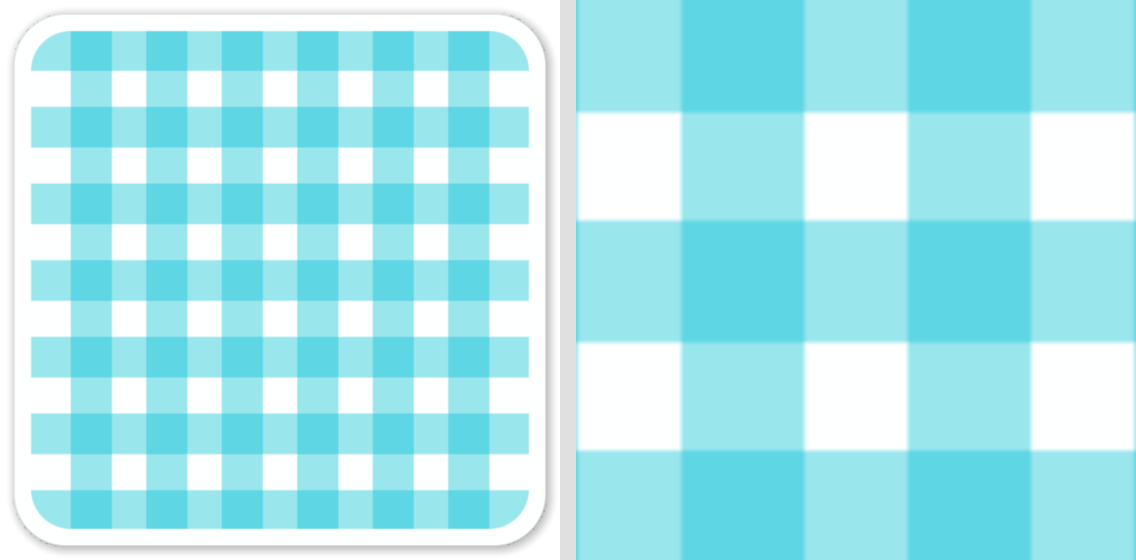
Left, the full canvas; right, a detail of the centre.
Write a Shadertoy shader that draws this pattern.

```glsl
// Aqua gingham on a white rounded card with a soft drop shadow.
// Six upright and seven level translucent bands darken where they cross;
// rounded-box distances clip the cloth, and gradient noise frays the card corners.

float roundedBox(vec2 p, float halfSize, float radius) {
    vec2 q = abs(p) - halfSize + radius;
    return length(max(q, 0.0)) + min(max(q.x, q.y), 0.0) - radius;
}

float fill(float dist, float soft) {
    return 1.0 - smoothstep(-soft, soft, dist);
}

// Distance to the nearest of a limited row of evenly spaced bands
float bands(float x, float middle, float period, float halfWidth, float first, float last) {
    float index = clamp(round((x - middle) / period), first, last);
    return abs(x - middle - index * period) - halfWidth;
}

vec2 gradientAt(vec2 cell) {
    float angle = 6.2832 * fract(sin(dot(cell, vec2(127.1, 311.7))) * 43758.5);
    return vec2(cos(angle), sin(angle));
}

float gradientNoise(vec2 p) {
    vec2 i = floor(p), f = fract(p);
    vec2 u = f * f * (3.0 - 2.0 * f);
    vec2 e = vec2(0.0, 1.0);
    float low = mix(dot(gradientAt(i), f), dot(gradientAt(i + e.yx), f - e.yx), u.x);
    float high = mix(dot(gradientAt(i + e.xy), f - e.xy), dot(gradientAt(i + e.yy), f - e.yy), u.x);
    return mix(low, high, u.y);
}

void mainImage(out vec4 fragColor, in vec2 fragCoord) {
    float scale = min(iResolution.x, iResolution.y);
    vec2 p = (fragCoord - 0.5 * iResolution.xy) / scale;
    float soft = max(0.0022, 0.75 / scale);

    // Drop shadow, pushed to the lower right
    float shadowDist = roundedBox(p - vec2(0.004, -0.004), 0.474, 0.092);
    float shadow = 0.29 * (1.0 - smoothstep(-0.012, 0.021, shadowDist));
    vec3 color = vec3(1.0 - shadow);

    // White card
    float cardDist = roundedBox(p, 0.474, 0.092);
    color = mix(color, vec3(0.995, 1.0, 1.0), fill(cardDist, soft));

    // Broken grey specks along the rounded rim
    float corner = smoothstep(0.385, 0.41, min(abs(p.x), abs(p.y)));
    float specks = smoothstep(0.05, 0.3, gradientNoise(p * 190.0));
    color -= 0.14 * corner * specks * fill(abs(cardDist - 0.003) - 0.001, soft);

    // Woven bands: one layer is pale, two layers are deep
    float upright = fill(bands(p.x, -0.0673, 0.1348, 0.0367, -2.0, 3.0), soft);
    float level = fill(bands(p.y, -0.0009, 0.1369, 0.0363, -3.0, 3.0), soft);
    vec3 cloth = mix(vec3(0.995, 1.0, 1.0), vec3(0.60, 0.90, 0.93), max(upright, level));
    cloth = mix(cloth, vec3(0.37, 0.84, 0.89), upright * level);
    color = mix(color, cloth, fill(roundedBox(p, 0.4445, 0.071), soft));

    fragColor = vec4(color, 1.0);
}
```
